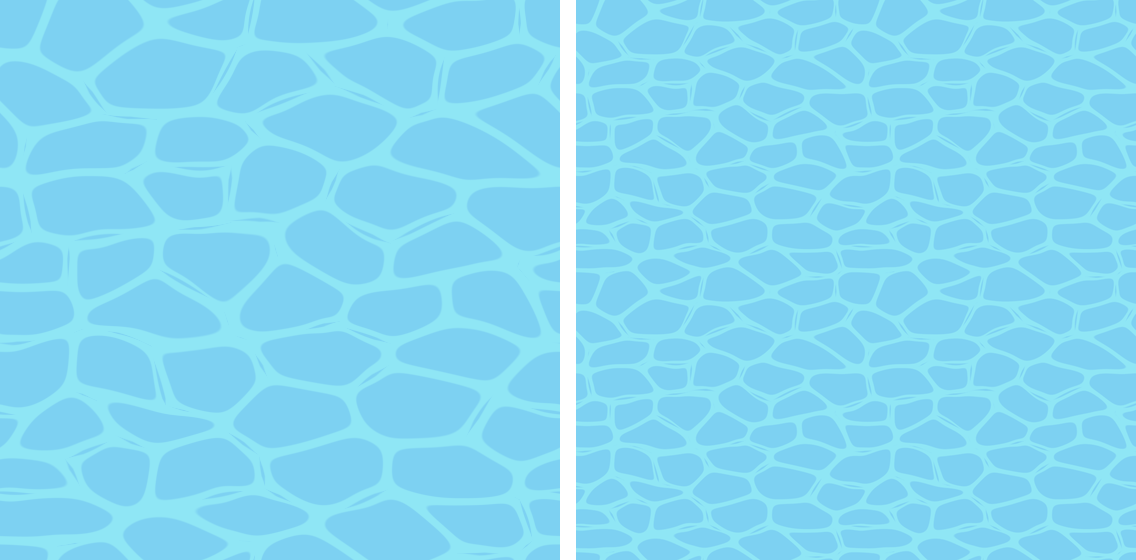
Left: one tile. Right: repeated 2 by 2.
This texture is drawn by a Shadertoy shader. Its source:

```glsl
// Tiling cartoon water: rounded blue cells in a pale foam net with thin slivers.

const vec3 WATER = vec3(0.49, 0.82, 0.95);
const vec3 FOAM = vec3(0.56, 0.90, 0.96);
const ivec2 GRID = ivec2(5, 10);        // cells across and up, rows must be even
const vec2 STRETCH = vec2(1.0, 1.73);   // metric that makes the cells wide
const float JITTER = 0.74;
const int WARP_CELLS = 6;
const float WARP = 0.046;
const float FOAM_HALF = 0.0075;         // half width of the foam net
const float ROUNDING = 0.0090;          // softness of the cell corners
const float SLIVER_CHANCE = 0.36;
const float SLIVER_HALF = 0.0030;
const float SLIVER_REACH = 0.046;
const float SLIVER_SWELL = 0.0065;      // extra foam around a sliver

// Integer hash, two values from 0 to 1
vec2 hash2(ivec2 c) {
    uvec2 v = uvec2(c) * 1664525u + 1013904223u;
    v.x += v.y * 1664525u;
    v.y += v.x * 1664525u;
    v ^= v >> 16u;
    v.x += v.y * 1664525u;
    v.y += v.x * 1664525u;
    v ^= v >> 16u;
    return vec2(v & 0xffffu) / 65535.0;
}

ivec2 wrap(ivec2 c, ivec2 period) {
    return (c % period + period) % period;
}

// Wrapping value noise with two channels
vec2 noise2(vec2 uv) {
    vec2 p = uv * float(WARP_CELLS);
    ivec2 c = ivec2(floor(p)), period = ivec2(WARP_CELLS);
    vec2 f = fract(p);
    f = f * f * f * (f * (f * 6.0 - 15.0) + 10.0);
    ivec2 seed = ivec2(91, 37);
    vec2 a = hash2(wrap(c, period) + seed);
    vec2 b = hash2(wrap(c + ivec2(1, 0), period) + seed);
    vec2 d = hash2(wrap(c + ivec2(0, 1), period) + seed);
    vec2 e = hash2(wrap(c + ivec2(1, 1), period) + seed);
    return mix(mix(a, b, f.x), mix(d, e, f.x), f.y);
}

// Jittered cell centre on a brick layout, in canvas units
vec2 site(ivec2 c) {
    ivec2 w = wrap(c, GRID);
    vec2 brick = vec2(0.5 * float(w.y % 2), 0.0);
    return (vec2(c) + brick + 0.5 + JITTER * (hash2(w) - 0.5)) / vec2(GRID);
}

int siteId(ivec2 c) {
    ivec2 w = wrap(c, GRID);
    return w.y * GRID.x + w.x;
}

void mainImage(out vec4 fragColor, in vec2 fragCoord) {
    vec2 uv = fragCoord / iResolution.xy;
    vec2 p = uv + WARP * (noise2(uv) - 0.5);
    ivec2 base = ivec2(floor(p * vec2(GRID)));

    // Three nearest centres
    vec3 near = vec3(9.0);
    ivec2 own = base;
    for (int y = -2; y <= 2; y++)
    for (int x = -2; x <= 2; x++) {
        ivec2 c = base + ivec2(x, y);
        float d = length((site(c) - p) * STRETCH);
        if (d < near.x) { near = vec3(d, near.xy); own = c; }
        else if (d < near.y) near = vec3(near.x, d, near.y);
        else near.z = min(near.z, d);
    }
    float cornerTaper = (near.z - near.x - 0.015) / 0.035;

    // Rounded distance to the cell borders, and slivers along some of them
    vec2 centre = site(own);
    int ownId = siteId(own);
    float sum = 0.0, sliver = -1.0;
    for (int y = -2; y <= 2; y++)
    for (int x = -2; x <= 2; x++) {
        ivec2 c = base + ivec2(x, y);
        if (c == own) continue;
        vec2 other = site(c);
        vec2 normal = normalize((other - centre) * STRETCH * STRETCH);
        vec2 toMid = 0.5 * (centre + other) - p;
        float border = dot(toMid, normal);

        // Both sides of a border share one seed and one orientation
        int id = siteId(c);
        ivec2 pair = ivec2(min(id, ownId), max(id, ownId));
        float side = id > ownId ? 1.0 : -1.0;
        vec2 pick = hash2(pair + 200), shape = hash2(pair + 500) - 0.5;
        if (pick.x < SLIVER_CHANCE) {
            float along = side * dot(toMid, vec2(-normal.y, normal.x)) + 0.04 * shape.x;
            float t = along / (SLIVER_REACH * mix(0.7, 1.1, pick.y));
            float lens = min(1.0 - t * t, cornerTaper);
            float bend = 0.008 * shape.y + 0.12 * shape.x * along;
            sliver = max(sliver, SLIVER_HALF * lens - abs(side * border - bend));
            border -= SLIVER_SWELL * exp(-t * t);
        }
        sum += exp(-border / ROUNDING);
    }
    float inside = -ROUNDING * log(sum) - FOAM_HALF;

    // Flat colours with smoothed edges
    float soft = 0.9 / iResolution.y;
    float water = max(smoothstep(-soft, soft, inside), smoothstep(-soft, soft, sliver));
    fragColor = vec4(mix(FOAM, WATER, water), 1.0);
}
```
